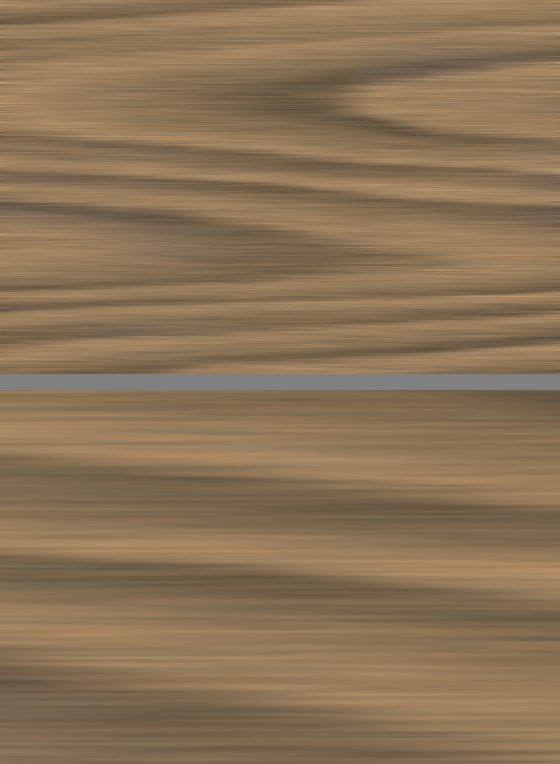
Top: the whole. Bottom: its middle third, enlarged.
This texture is drawn by a WebGL 1 fragment shader. Its source:

```glsl
precision highp float;
// Flat-sawn brown wood with opposed cathedral arches and fine horizontal fibres.
uniform vec2 u_resolution;

float hash(vec2 p) {
  p = fract(p * vec2(0.1031, 0.1137));
  p += dot(p, p.yx + 33.33);
  return fract((p.x + p.y) * p.x * 37.7);
}

// Smooth value noise, centred on zero, from -1 to 1
float noise(vec2 p) {
  vec2 i = floor(p);
  vec2 f = fract(p);
  f = f * f * (3.0 - 2.0 * f);
  float low = mix(hash(i), hash(i + vec2(1.0, 0.0)), f.x);
  float high = mix(hash(i + vec2(0.0, 1.0)), hash(i + vec2(1.0, 1.0)), f.x);
  return 2.0 * mix(low, high, f.y) - 1.0;
}

// One row of streaks, shifted along by its own amount
float streakRow(float x, float row) {
  x += 9.0 * hash(vec2(row, 57.0));
  float f = fract(x);
  f = f * f * (3.0 - 2.0 * f);
  float left = hash(vec2(floor(x), row));
  return 2.0 * mix(left, hash(vec2(floor(x) + 1.0, row)), f) - 1.0;
}

float streaks(vec2 p) {
  float row = floor(p.y);
  float f = fract(p.y);
  f = f * f * (3.0 - 2.0 * f);
  return mix(streakRow(p.x, row), streakRow(p.x, row + 1.0), f);
}

// Fibres of several lengths and thicknesses, the finest ones strongest
float fibres(vec2 p) {
  float sum = 0.65 * streaks(vec2(p.x * 13.0, p.y * 430.0 + 5.0));
  sum += 0.55 * streaks(vec2(p.x * 7.0, p.y * 390.0 + 613.0));
  sum += 0.25 * streaks(vec2(p.x * 34.0, p.y * 410.0 + 1207.0));
  sum += 0.45 * streaks(vec2(p.x * 9.0, p.y * 220.0 + 1811.0));
  return sum + 0.27 * streaks(vec2(p.x * 6.0, p.y * 95.0 + 2203.0));
}

// Growth field: arches open to the right above and to the left below
float growth(vec2 p) {
  float field = p.x + 1.4 * cos(7.48 * (p.y - 0.26));
  field += 0.7 * smoothstep(0.74, 0.84, p.y);
  field += 0.10 * noise(p * vec2(2.5, 7.0) + 3.0);
  return field + 0.06 * noise(p * vec2(5.0, 20.0) + 31.0);
}

// Each ring darkens slowly, then turns light over a shorter distance
float ringDarkness(float field) {
  float t = fract((field + 0.6) / 0.9);
  return smoothstep(0.10, 0.70, t) * (1.0 - smoothstep(0.76, 1.0, t));
}

void main() {
  vec2 p = gl_FragCoord.xy / u_resolution;
  p.y = 1.0 - p.y;

  float fibre = fibres(p);
  float field = growth(p) + 0.015 * fibre;
  float dark = ringDarkness(field);

  // Pale sapwood strip and uneven ring strength
  float strip = (p.y - 0.16 + 0.15 * p.x) / 0.055;
  dark *= 1.0 - 0.5 * exp(-strip * strip);
  dark *= 0.95 + 0.30 * noise(p * vec2(2.0, 5.0) + 11.0);

  // Secondary lines follow the rings; fibres strengthen at the two ends
  float lines = noise(vec2(field * 6.0, p.x * 1.5 + 5.0));
  float bands = noise(vec2(p.x * 3.0 + 8.0, p.y * 24.0 + field));
  float ends = 1.0 - smoothstep(0.0, 0.02, min(p.x, 1.0 - p.x));
  float tone = 0.632 - 0.17 * dark + 0.030 * lines + 0.014 * bands;
  tone += 0.056 * fibre * (1.0 + 0.7 * ends);

  vec3 umber = vec3(0.40, 0.34, 0.26);
  vec3 oak = vec3(0.68, 0.55, 0.40);
  vec3 color = mix(umber, oak, (tone - 0.40) / 0.28);

  // Faint warm streaks and cool grey stains in the dark wood
  float tint = streaks(vec2(p.x * 8.0, p.y * 240.0 + 2909.0));
  color += vec3(0.010, -0.002, -0.009) * tint * (1.0 + ends);
  float stain = max(noise(p * vec2(4.0, 9.0) + 23.0), 0.0) * dark;
  color += vec3(-0.015, -0.004, 0.03) * stain;

  gl_FragColor = vec4(clamp(color, 0.0, 1.0), 1.0);
}
```
